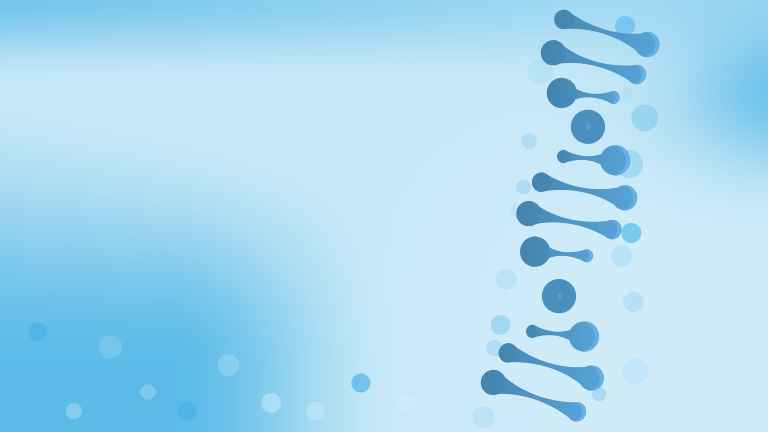
This background is drawn by a WebGL 1 fragment shader. Its source:

```glsl
precision highp float;
// A pale blue wash with soft deeper corners, a twisting helix of dumbbell
// rungs on the right, and translucent bubbles around it and along the bottom.
// Rungs and bubbles come from periodic formulas; a hash varies the bubbles.

uniform vec2 u_resolution;

float hash(float n) {
  n = fract(n * 0.1031);
  n *= n + 33.33;
  return fract(n * (n + n));
}

// Integer remainder, safe against rounding
float cycle(float k, float n) {
  return k - n * floor((k + 0.5) / n);
}

float cover(float dist, float aa) {
  return 1.0 - smoothstep(-0.6 * aa, 0.6 * aa, dist);
}

float disc(vec2 p, vec2 center, float radius, float aa) {
  return cover(length(p - center) - radius, aa);
}

// Bulb radius at step m of the half turn
float bulbRadius(float m) {
  return 6.4 + 3.4 * m - 0.18 * m * m;
}

vec3 background(vec2 p) {
  vec3 pale = mix(vec3(0.775, 0.908, 0.968), vec3(0.82, 0.927, 0.975),
                  smoothstep(250.0, 700.0, p.x) * smoothstep(0.0, 300.0, p.y));
  float corner = smoothstep(85.0 + 0.22 * p.x, 370.0, p.y)
               * (1.0 - smoothstep(170.0, 400.0, p.x));
  float topBand = (1.0 - smoothstep(-5.0, 85.0, p.y))
                * mix(0.8, 0.33, clamp(p.x / 600.0, 0.0, 1.0));
  vec2 q = (p - vec2(790.0, 92.0)) / vec2(110.0, 75.0);
  float sideGlow = 0.85 * exp(-dot(q, q));
  float depth = 1.0 - (1.0 - corner) * (1.0 - topBand) * (1.0 - sideGlow);
  return mix(pale, vec3(0.36, 0.735, 0.91), depth);
}

// Bubbles weaving from side to side of the helix
vec3 helixBubbles(vec3 color, vec2 p, float aa) {
  for (int i = 0; i < 18; i++) {
    float k = float(i);
    float m = cycle(k, 3.0);
    float side = m < 0.5 ? 20.0 + 4.5 * k
               : m < 1.5 ? 55.0 - 110.0 * cycle(k, 2.0) : -57.0;
    vec2 center = vec2(605.0 - 3.8 * k + side, 26.0 + 23.0 * k);
    float strong = step(cycle(k, 9.0), 0.5);
    float radius = mix(6.0 + 8.5 * hash(k + 3.0), 10.0, strong);
    float alpha = mix(0.12 + 0.4 * hash(k + 41.0), 0.85, strong);
    color = mix(color, vec3(0.43, 0.765, 0.93), alpha * disc(p, center, radius, aa));
  }
  return color;
}

// Bubbles drifting along the lower left
vec3 floorBubbles(vec3 color, vec2 p, float aa) {
  for (int i = 0; i < 10; i++) {
    float k = float(i);
    float m = cycle(k, 3.0);
    float y = m < 0.5 ? min(332.0 + 20.0 * k, 403.0)
            : m < 1.5 ? 411.0 : 335.0 + 6.0 * k;
    vec2 center = vec2(38.0 + 41.0 * k - 15.0 * sin(0.349 * k), y);
    float strong = step(cycle(k, 4.0), 0.5);
    float radius = mix(7.0 + 5.0 * hash(k + 7.0), 9.5, strong);
    float alpha = mix(0.12 + 0.35 * hash(k + 19.0), 0.65, strong);
    vec3 tint = mix(vec3(0.85, 0.95, 0.99), vec3(0.28, 0.69, 0.90), strong);
    color = mix(color, tint, alpha * disc(p, center, radius, aa));
  }
  return color;
}

vec3 helix(vec3 color, vec2 p, float aa) {
  for (int i = 1; i <= 12; i++) {
    float k = float(i);
    float m = cycle(k, 5.0);
    float spread = abs(sin(0.628319 * (k - 4.0)));

    // Rung centre on the leaning axis, and its two ends
    vec2 center = vec2(
      615.0 - 6.0 * k - 0.22 * (k - 7.0) * (k - 7.0) + 6.0 * cos(1.25664 * m - 0.5),
      0.4 + 31.6 * k + 17.5 * smoothstep(7.8, 9.8, k));
    vec2 arm = vec2(43.5 * spread,
                    pow(spread, 3.0) * (9.0 + 0.22 * (k - 6.0) * (k - 6.0)));
    vec2 a = center - arm;
    vec2 b = center + arm;
    float ra = bulbRadius(m);
    float rb = bulbRadius(3.0 - m);

    // Pinched neck between the bulbs
    float len = max(2.0 * length(arm), 1.0);
    vec2 dir = (b - a) / len;
    vec2 v = p - a;
    float t = clamp(dot(v, dir) / len, 0.0, 1.0);
    float width = 0.3 + ra * pow(1.0 - t, 3.5) + rb * pow(t, 3.5);
    float neck = cover(length(v - dir * len * t) - width, aa) * step(0.1, spread);

    float left = disc(p, a, ra, aa);
    float right = disc(p, b, rb, aa);
    float across = clamp(0.5 + 0.5 * (p.x - center.x) / (arm.x + 12.0), 0.0, 1.0);
    across = mix(0.45, across, min(1.0, spread * 1.6));
    vec3 ink = mix(vec3(0.28, 0.53, 0.69), vec3(0.34, 0.64, 0.85), across);
    ink -= 0.015 * left;
    ink += 0.06 * right * (1.0 - disc(p, b - vec2(4.0, 0.0), rb, aa));
    color = mix(color, ink, max(neck, max(left, right)));
  }
  return color;
}

void main() {
  // Canvas grid 768 wide and 432 high, y pointing down
  float aa = 432.0 / u_resolution.y;
  vec2 p = vec2(gl_FragCoord.x, u_resolution.y - gl_FragCoord.y) * aa;
  vec3 color = background(p);
  color = floorBubbles(color, p, aa);
  color = helixBubbles(color, p, aa);
  gl_FragColor = vec4(helix(color, p, aa), 1.0);
}
```
